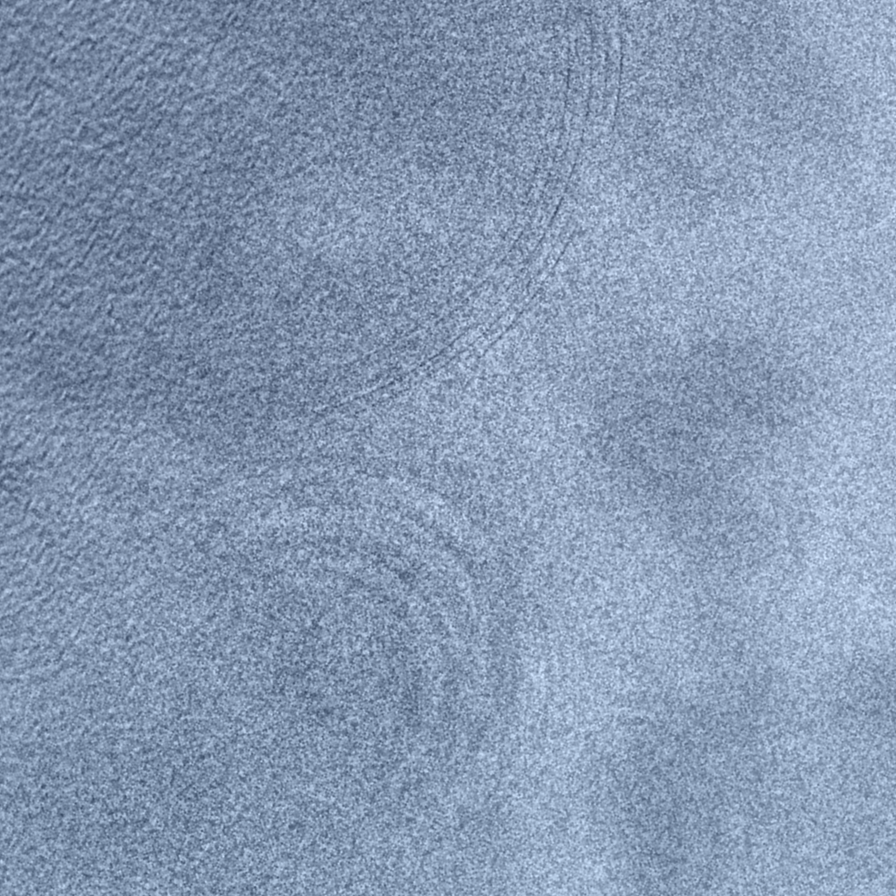
Reproduce this texture procedurally as a Shadertoy shader.

```glsl
// Blue-grey trowelled plaster: fine relief grain, cloudy patches and curved trowel sweeps.
#define MID_COLOR vec3(0.527, 0.594, 0.695)
#define TONE_TINT vec3(0.99, 1.01, 1.01)
#define COARSE_FREQ 235.0
#define FINE_FREQ 385.0
#define GRAIN_LEFT 0.34
#define GRAIN_RIGHT 0.235
#define CLOUD_DEPTH 0.14
#define SIDE_LIGHT 0.12
#define STREAK_DEPTH 0.13
#define GROOVE_DEPTH 0.15
#define GROOVE_WIDTH 0.0016
#define GROOVE_COUNT 6

// Integer hash of a lattice cell, 0 to 1
float hash(vec2 cell) {
    uvec2 q = uvec2(ivec2(cell)) * uvec2(1597u, 3571u);
    uint h = (q.x ^ (q.y << 7)) * 747796u + q.y * 2891u;
    h = (h ^ (h >> 15)) * 277803u;
    h = (h ^ (h >> 13)) * 668265u;
    h ^= h >> 16;
    return float(h & 65535u) / 65535.0;
}

float noise(vec2 p) {
    vec2 i = floor(p), f = fract(p);
    f = f * f * (3.0 - 2.0 * f);
    return mix(mix(hash(i), hash(i + vec2(1, 0)), f.x),
               mix(hash(i + vec2(0, 1)), hash(i + vec2(1, 1)), f.x), f.y);
}

float fbm(vec2 p) {
    float sum = 0.0, amp = 0.5;
    for (int i = 0; i < 5; i++) {
        sum += amp * noise(p);
        p = mat2(1.6, 1.2, -1.2, 1.6) * p + 17.3;
        amp *= 0.5;
    }
    return sum;
}

vec2 turn(vec2 p, float angle) {
    float c = cos(angle), s = sin(angle);
    return vec2(c * p.x - s * p.y, s * p.x + c * p.y);
}

// Even speckle from two turned lattices
float speckle(vec2 p) {
    return noise(turn(p, 0.45) + 900.0) + noise(turn(p * 1.13, 1.25) + 1700.0) - 1.0;
}

// Relief lit from the upper left
float emboss(vec2 p) {
    vec2 lightStep = vec2(-0.45, 0.35);
    return noise(p + lightStep) - noise(p - lightStep);
}

// Soft round patch with a brushed outline
float patchMask(vec2 p, vec2 center, vec2 size) {
    return 1.0 - smoothstep(0.5, 1.2, length((p - center) / size));
}

// Fine concentric brush marks between two radii
float streaks(vec2 p, vec2 center, float inner, float outer, float freq) {
    vec2 d = p - center;
    float r = length(d) + 0.012 * noise(p * 7.0);
    float angle = atan(d.y, d.x);
    float band = smoothstep(inner, inner + 0.08, r) * (1.0 - smoothstep(outer - 0.02, outer + 0.03, r));
    float facing = smoothstep(-0.5, 0.6, dot(d / max(r, 0.001), vec2(0.8, 0.6)));
    return band * facing * (noise(vec2(r * freq, angle * 2.0 + 9.0)) - 0.5);
}

// Dark scratches with a lit rim along the large sweep
float grooves(vec2 p) {
    float sum = 0.0;
    for (int i = 0; i < GROOVE_COUNT; i++) {
        float k = float(i);
        vec2 d = p - vec2(0.254 - 0.003 * k, 0.94);
        float angle = atan(d.y, d.x);
        float off = length(d) - 0.432 + 0.0115 * k - 0.010 * noise(vec2(angle * 2.0 + 20.0, k * 7.0));
        float wear = 0.25 + 0.75 * smoothstep(0.2, 0.6, noise(vec2(angle * 3.0 + 30.0, k * 5.0 + 3.0)));
        float ends = smoothstep(-1.5, -1.15, angle) * (1.0 - smoothstep(-0.05, 0.2, angle));
        float cut = exp(-pow(off / GROOVE_WIDTH, 2.0));
        float rim = exp(-pow((off + 0.004) / (GROOVE_WIDTH * 1.5), 2.0));
        float depth = mix(0.4, 1.0, hash(vec2(k, 12.0)));
        sum += ends * wear * (i == 0 ? 1.0 : depth) * (0.35 * rim - cut);
    }
    return sum;
}

// Broad light and dark areas left by the trowel
float broadTone(vec2 p) {
    vec2 w = p + 0.14 * (vec2(fbm(p * 6.0 + 3.0), fbm(p * 6.0 + 41.0)) - 0.48);
    float tone = SIDE_LIGHT * (smoothstep(-0.1, 1.05, p.x - 0.25 * (p.y - 0.5)) - 0.5);
    tone += CLOUD_DEPTH * (fbm(w * vec2(5.0, 4.0) + 11.0) - 0.48);
    tone += 0.08 * (fbm(turn(w, 0.6) * vec2(11.0, 17.0) + 60.0) - 0.48);
    float sweepEdge = length(p - vec2(0.25, 0.94)) - 0.43;
    tone += 0.04 * smoothstep(-0.025, 0.015, sweepEdge) - 0.02;
    tone -= 0.050 * patchMask(w, vec2(0.80, 0.48), vec2(0.13, 0.15));
    tone -= 0.040 * patchMask(w, vec2(0.42, 0.14), vec2(0.19, 0.27));
    tone -= 0.050 * patchMask(w, vec2(0.75, 0.12), vec2(0.11, 0.16));
    tone -= 0.035 * patchMask(w, vec2(0.12, 0.12), vec2(0.13, 0.10));
    tone -= 0.045 * patchMask(w, vec2(0.98, 0.22), vec2(0.10, 0.06));
    tone -= 0.030 * patchMask(w, vec2(0.82, 0.86), vec2(0.14, 0.12));
    tone += 0.035 * patchMask(w, vec2(0.61, 0.16), vec2(0.07, 0.25));
    tone += 0.040 * patchMask(w, vec2(0.40, 0.26), vec2(0.03, 0.09));
    tone += 0.030 * patchMask(w, vec2(0.13, 0.42), vec2(0.10, 0.15));
    return tone + 0.035 * patchMask(w, vec2(0.92, 0.36), vec2(0.10, 0.14));
}

void mainImage(out vec4 fragColor, in vec2 fragCoord) {
    vec2 p = fragCoord / iResolution.xy;
    // Grain turns coarser and stronger toward the upper left
    float coarse = 1.0 - smoothstep(0.0, 0.75, p.x + 0.35 * (1.0 - p.y));
    float relief = emboss((turn(p, 0.55) + 2.0) * COARSE_FREQ * vec2(1.0, 0.7));
    float grain = mix(speckle(p * FINE_FREQ), relief, 0.1 + 0.55 * coarse);
    float strength = mix(GRAIN_LEFT, GRAIN_RIGHT, smoothstep(0.15, 0.95, p.x + 0.35 * (0.6 - p.y)));
    // Trowel sweeps
    float marks = streaks(p, vec2(0.36, 0.24), 0.06, 0.27, 125.0);
    marks += 0.6 * streaks(p, vec2(0.70, 0.08), 0.03, 0.15, 130.0);
    marks += 0.5 * streaks(p, vec2(0.75, 0.42), 0.05, 0.21, 95.0);
    float tone = broadTone(p) + strength * grain + STREAK_DEPTH * marks + GROOVE_DEPTH * grooves(p);
    vec3 color = MID_COLOR + tone * TONE_TINT;
    color.r -= 0.012 * (1.0 - smoothstep(0.0, 0.6, p.y));
    fragColor = vec4(clamp(color, 0.0, 1.0), 1.0);
}
```
